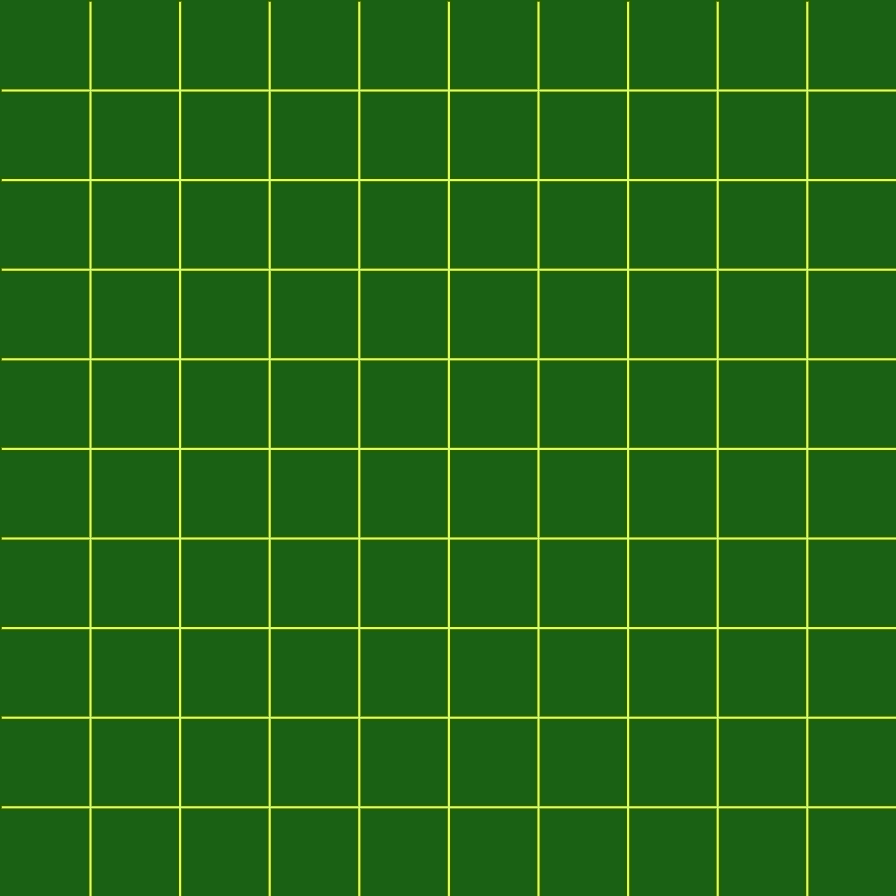
A WebGL 1 fragment shader for this pattern:

```glsl
precision highp float;

uniform vec2 u_resolution;

const float CELLS = 10.0;
const float LINE_SHIFT = 0.001;
const float LINE_HALF_WIDTH = 0.0012;
const float LINE_START = 0.002;
const float INNER_FRINGE = 0.0011;
const float OUTER_FRINGE = 0.0031;

const vec3 FIELD_GREEN = vec3(0.10, 0.38, 0.08);
const vec3 FRINGE_GREEN = vec3(0.13, 0.38, 0.00);
const vec3 FRINGE_OLIVE = vec3(0.20, 0.37, 0.00);
const vec3 LINE_LIME = vec3(0.84, 1.00, 0.44);

// Signed distance to the nearest inner grid line, cut off at its start
float gridLine(float across, float along, float cells) {
  float t = across - LINE_SHIFT;
  float index = clamp(floor(t * cells + 0.5), 1.0, cells - 1.0);
  float side = abs(t - index / cells) - LINE_HALF_WIDTH;
  return max(side, LINE_START - along);
}

// Antialiased coverage of the region with negative distance
float coverage(float distance, float pixel) {
  return clamp(0.5 - distance / pixel, 0.0, 1.0);
}

void main() {
  vec2 uv = gl_FragCoord.xy / u_resolution;
  vec2 p = vec2(uv.x, 1.0 - uv.y);
  float pixel = 1.0 / min(u_resolution.x, u_resolution.y);

  float grid = min(gridLine(p.x, p.y, CELLS), gridLine(p.y, p.x, CELLS));

  // Soft fringes around the bright lines
  vec3 color = mix(FIELD_GREEN, FRINGE_GREEN, coverage(grid - OUTER_FRINGE, pixel));
  color = mix(color, FRINGE_OLIVE, coverage(grid - INNER_FRINGE, pixel));
  color = mix(color, LINE_LIME, coverage(grid, pixel));

  gl_FragColor = vec4(color, 1.0);
}
```
